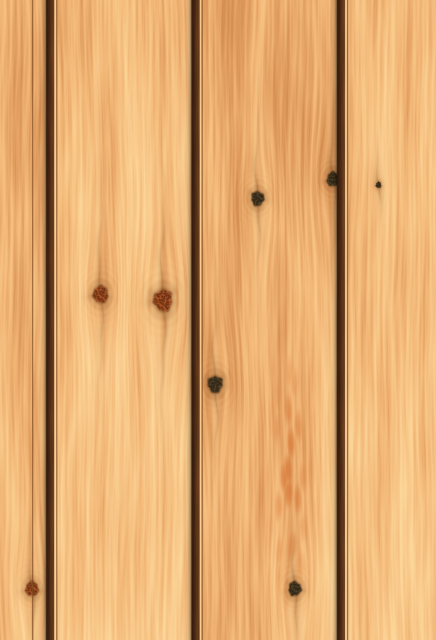
A Shadertoy shader for this texture:

```glsl
// Knotty pine planks: four upright boards split by three dark grooves.

// Lengths are fractions of the canvas height.
const float PITCH = 0.2272;        // board spacing
const float FIRST_GROOVE = 0.0785; // centre of the leftmost groove
const float GROOVE_HALF = 0.0062;
const float LIP_WIDTH = 0.0030;    // pale edge right of each groove
const float BEAD_X = 0.051;        // extra seam on the left board
const float SEAM_HALF = 0.0010;
const float KNOT_COUNT = 8.0;
const float RED_KNOTS = 3.0;       // the first knots are red, the rest black
const vec3 LIGHT_WOOD = vec3(0.99, 0.84, 0.60);
const vec3 MID_WOOD = vec3(0.95, 0.72, 0.47);
const vec3 DARK_WOOD = vec3(0.84, 0.56, 0.32);
const vec3 STAIN = vec3(0.84, 0.46, 0.21);
const vec3 SEAM = vec3(0.49, 0.29, 0.13);
const vec3 RED_KNOT = vec3(0.55, 0.26, 0.11);
const vec3 BLACK_KNOT = vec3(0.25, 0.20, 0.12);
const vec3 GROOVE_DEEP = vec3(0.21, 0.11, 0.05);
const vec3 GROOVE_WALL = vec3(0.42, 0.24, 0.12);

vec2 hash2(vec2 p) {
    vec3 q = fract(p.xyx * vec3(0.1031, 0.1030, 0.0973));
    q += dot(q, q.yzx + 33.33);
    return fract((q.xx + q.yz) * q.zy);
}

// Distance to the nearest scattered point, about 0 to 1.
float cellular(vec2 p) {
    vec2 cell = floor(p), f = p - cell;
    float nearest = 2.0;
    for (int j = -1; j <= 1; j++)
        for (int i = -1; i <= 1; i++) {
            vec2 o = vec2(i, j);
            vec2 d = o + hash2(cell + o) - f;
            nearest = min(nearest, dot(d, d));
        }
    return sqrt(nearest);
}

float boardOf(float x) { return floor((x - FIRST_GROOVE) / PITCH) + 1.0; }

// Knot centre in xy and radius in z, from layered sines.
vec3 knotAt(float k) {
    float a = 1.2566 * k;
    float x = 0.05 + 0.083 * k + 0.04 * sin(0.65 * k);
    float y = 0.448 - 0.12 * cos(a - 0.22) - 0.265 * cos(2.0 * a - 0.327);
    y += 0.18 * step(5.5, k);
    float r = 0.0100 + 0.005 * exp(-(k - 2.0) * (k - 2.0));
    return vec3(x, y, r - 0.006 * step(6.5, k));
}

float band(float x, float halfWidth, float px) {
    return 1.0 - smoothstep(halfWidth - px, halfWidth + px, abs(x));
}

void mainImage(out vec4 fragColor, in vec2 fragCoord) {
    float px = 0.75 / iResolution.y;
    vec2 p = fragCoord / iResolution.y;
    float board = boardOf(p.x);
    float across = fract((p.x - FIRST_GROOVE) / PITCH);

    // Grain bends around knots, which add rings and long streaks.
    float grainX = p.x + 0.003 * sin(5.0 * p.y + 2.0 * board)
                 + 0.0012 * sin(17.0 * p.y + 30.0 * p.x);
    float rings = 0.0, streak = 0.0;
    for (float k = 0.0; k < KNOT_COUNT; k++) {
        vec3 knot = knotAt(k);
        vec2 d = p - knot.xy;
        float same = 1.0 - step(0.5, abs(boardOf(knot.x) - board));
        float q = length(d * vec2(1.0, 0.8)) / knot.z;
        float reach = length(d * vec2(1.0, 0.35)) / knot.z;
        grainX -= same * 0.65 * d.x * exp(-0.16 * reach * reach);
        rings += same * (0.5 + 0.5 * sin(9.0 * q)) * exp(-0.9 * q) * 1.6;
        float drift = 0.003 * sin(31.0 * d.y) + 0.0015 * sin(83.0 * d.y + k);
        streak += same * exp(-abs(d.x + drift) / 0.0035)
                * exp(-abs(d.y) / (6.0 * knot.z)) * 0.8;
    }

    // Wood tone: broad drift, growth lines and fine fibres.
    float g = grainX + 0.37 * board;
    float wander = 1.5 * sin(41.0 * g) + 1.2 * sin(6.0 * p.y + 67.0 * g);
    float growth = 0.6 * sin(470.0 * g + wander) + 0.4 * sin(760.0 * g - 2.0 * wander);
    float patches = cellular(vec2(28.0 * g, 2.6 * p.y + 7.0 * board));
    float fibres = cellular(vec2(230.0 * g, 9.0 * p.y));
    float tone = 0.56 - 0.12 * cos(3.1416 * board) + 0.14 * (across - 0.5);
    tone -= 0.22 * (p.y - 0.5);
    tone += 0.13 * growth + 0.55 * (patches - 0.48) + 0.30 * (fibres - 0.48);
    tone -= 0.35 * rings;
    vec3 color = mix(DARK_WOOD, MID_WOOD, clamp(2.0 * tone, 0.0, 1.0));
    color = mix(color, LIGHT_WOOD, clamp(2.0 * tone - 1.0, 0.0, 1.0));

    // Resin stains down the third board, then the knot streaks.
    float third = 1.0 - step(0.5, abs(board - 2.0));
    float blotch = 1.0 - smoothstep(0.1, 0.55, cellular(vec2(60.0 * g, 17.0 * p.y)));
    float stainBand = exp(-pow((across - 0.65) / 0.11, 2.0)) * exp(-pow((p.y - 0.26) / 0.15, 2.0));
    color = mix(color, STAIN, 0.7 * third * blotch * stainBand);
    color = mix(color, SEAM, clamp(0.65 * streak, 0.0, 0.75));

    // Knots: soft halo, uneven outline, mottled core.
    for (float k = 0.0; k < KNOT_COUNT; k++) {
        vec3 knot = knotAt(k);
        vec2 d = p - knot.xy;
        float angle = atan(d.y, d.x);
        float q = length(d * vec2(1.0, 0.88)) / knot.z;
        q *= 1.0 + 0.08 * sin(3.0 * angle + k) + 0.05 * sin(7.0 * angle);
        vec3 core = k < RED_KNOTS ? RED_KNOT : BLACK_KNOT;
        core *= 0.65 + 0.7 * cellular(d * 260.0 + k);
        color = mix(color, SEAM, 0.55 * exp(-2.2 * max(q - 0.9, 0.0)));
        color = mix(color, core, 1.0 - smoothstep(0.75, 1.05 + px / knot.z, q));
    }

    // Edges: shadow on the left, then groove, pale lip and thin seam.
    float edge = (across - step(0.5, across)) * PITCH;
    color *= 1.0 - 0.6 * exp(-max(-edge - GROOVE_HALF, 0.0) / 0.003) * step(edge, 0.0);
    float lip = edge - GROOVE_HALF - 0.5 * LIP_WIDTH;
    color = mix(color, LIGHT_WOOD, 0.8 * band(lip, 0.5 * LIP_WIDTH, px));
    color = mix(color, SEAM, 0.75 * band(lip - 0.5 * LIP_WIDTH - SEAM_HALF, SEAM_HALF, px));
    color = mix(color, SEAM, 0.75 * band(p.x - BEAD_X, SEAM_HALF, px));
    vec3 groove = mix(GROOVE_DEEP, GROOVE_WALL, smoothstep(-GROOVE_HALF, GROOVE_HALF, edge));
    groove *= 0.9 + 0.2 * cellular(vec2(300.0 * p.x, 12.0 * p.y));
    color = mix(color, groove, band(edge, GROOVE_HALF, px));

    fragColor = vec4(clamp(color, 0.0, 1.0), 1.0);
}
```
